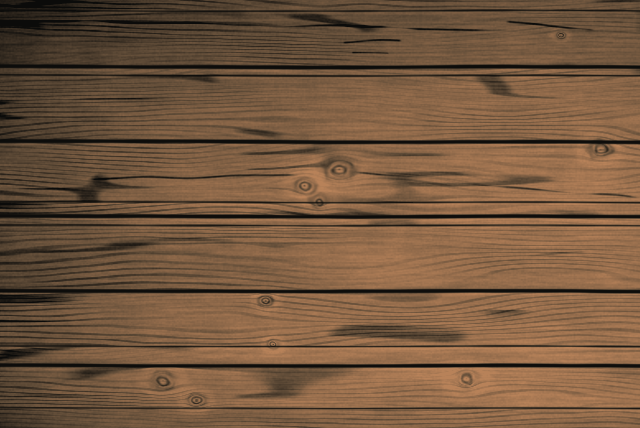
Write a WebGL 2 fragment shader that draws this texture.

```glsl
#version 300 es
precision highp float;
// Weathered brown timber boards with dark gaps, thin seams, knots and cracks.
uniform vec2 u_resolution;
out vec4 fragColor;

float hash(vec2 p) {
  return fract(sin(dot(p, vec2(127.1, 311.7))) * 43758.5453);
}

float noise(vec2 p) {
  vec2 i = floor(p), f = fract(p);
  f = f * f * (3.0 - 2.0 * f);
  return mix(mix(hash(i), hash(i + vec2(1, 0)), f.x),
             mix(hash(i + vec2(0, 1)), hash(i + vec2(1, 1)), f.x), f.y);
}

// Antialiased coverage of a line of the given half width.
float stroke(float dist, float halfWidth, float px) {
  return 1.0 - smoothstep(halfWidth - px, halfWidth + px, abs(dist));
}

vec3 woodColor(float tone) {
  vec3 shadow = vec3(0.045, 0.045, 0.04);
  vec3 brown = vec3(0.38, 0.30, 0.22);
  vec3 tan_ = vec3(0.72, 0.51, 0.35);
  return tone < 0.5 ? mix(shadow, brown, tone * 2.0) : mix(brown, tan_, tone * 2.0 - 1.0);
}

// Knots: center and radius.
const vec3 KNOTS[10] = vec3[10](
  vec3(0.793, 0.605, 0.024), vec3(0.711, 0.566, 0.017), vec3(0.746, 0.530, 0.015),
  vec3(1.402, 0.650, 0.019), vec3(0.381, 0.111, 0.019), vec3(0.459, 0.064, 0.014),
  vec3(1.090, 0.115, 0.020), vec3(0.621, 0.297, 0.012), vec3(0.639, 0.195, 0.010),
  vec3(1.309, 0.918, 0.008));

// Long cracks: start and end.
const vec4 CRACKS[6] = vec4[6](
  vec4(0.00, 0.955, 1.20, 0.932), vec4(1.18, 0.948, 1.39, 0.932),
  vec4(0.82, 0.597, 1.50, 0.537), vec4(0.80, 0.900, 0.94, 0.903),
  vec4(0.82, 0.876, 0.91, 0.873), vec4(0.20, 0.580, 0.70, 0.590));

// Height of the thin seam inside each row, from the bottom row up.
const float SEAMS[6] = float[6](0.43, 0.26, 0.88, 0.19, 0.885, 0.75);

void main() {
  vec2 p = gl_FragCoord.xy / u_resolution.y;
  float px = 1.0 / u_resolution.y;
  float across = gl_FragCoord.x / u_resolution.x;

  // Rows of boards, each split by a seam
  float pitch = 0.1747;
  float height = p.y + 0.0297 + 0.004 * (noise(vec2(p.x * 2.5, p.y * 3.0)) - 0.5);
  float row = clamp(floor(height / pitch), 0.0, 5.0);
  float inRow = height / pitch - row;
  float seamAt = SEAMS[int(row)];
  float board = row * 2.0 + step(seamAt, inRow);
  vec2 seed = vec2(board * 17.3, board * 7.7);

  // Grain flows around the knots
  float grainY = p.y;
  float knotShade = 0.0;
  for (int i = 0; i < 10; i++) {
    vec3 knot = KNOTS[i];
    vec2 q = p - knot.xy;
    q.x *= 0.75;
    float d = length(q) / knot.z;
    grainY -= q.y * 1.1 / (d * d + 0.4) * exp(-d * 0.15);
    float wobble = d + 0.5 * noise(p * 60.0 + float(i) * 9.0);
    float core = 1.0 - smoothstep(0.7, 1.2, wobble);
    knotShade += core * (0.14 + 0.22 * sin(wobble * 11.0));
    knotShade += 0.3 * exp(-pow((wobble - 1.25) * 4.5, 2.0)) * noise(p * 45.0 + 3.0);
    knotShade -= 0.09 * exp(-pow((d - 1.8) * 1.5, 2.0));
  }

  // Growth rings that close into long eyes
  float field = grainY * 480.0 + 34.0 * noise(vec2(p.x * 2.2, grainY * 14.0) + seed)
              + 3.0 * noise(vec2(p.x * 9.0, grainY * 50.0) + seed);
  float rings = smoothstep(0.1, 1.0, sin(field));
  float worn = smoothstep(0.3, 0.8, noise(vec2(p.x * 3.0, p.y * 16.0) + seed + 40.0));

  // Fine fibres and speckle
  float fibre = 0.6 * noise(vec2(p.x * 7.0, grainY * 210.0) + seed)
              + 0.4 * noise(vec2(p.x * 45.0, grainY * 300.0));
  float speckle = noise(p * 260.0);
  float blotch = noise(p * vec2(4.0, 9.0) + seed) * 0.6 + noise(p * vec2(14.0, 22.0)) * 0.4;

  // Light falls from the lower right
  float tone = 0.55 + 0.30 * across + 0.20 * (1.0 - p.y);
  tone -= 0.16 * pow(abs(2.0 * across - 1.1), 3.0) + 0.16 * pow(abs(2.0 * p.y - 0.9), 3.0);
  tone += 0.08 * (hash(seed) - 0.5) + 0.16 * (blotch - 0.5);
  tone += 0.20 * (fibre - 0.5) + 0.07 * (speckle - 0.5);
  tone -= rings * (0.05 + 0.24 * worn * (1.15 - 0.6 * across)) + knotShade;

  // Short checks along the grain
  float ridge = noise(vec2(p.x * 1.8, grainY * 26.0) + seed + 11.0) - 0.5;
  float broken = smoothstep(0.52, 0.75, noise(vec2(p.x * 6.0, p.y * 18.0) + seed));
  tone -= 0.38 * broken * (1.0 - smoothstep(0.02, 0.07, abs(ridge)));

  // Long cracks, tapering and partly closed
  for (int i = 0; i < 6; i++) {
    vec4 c = CRACKS[i];
    float t = (p.x - c.x) / (c.z - c.x);
    float y = mix(c.y, c.w, t) + 0.010 * (noise(vec2(p.x * 9.0, float(i) * 5.0)) - 0.5);
    float open = smoothstep(0.2, 0.6, noise(vec2(p.x * 14.0, float(i) * 3.0 + 0.5)));
    float inside = smoothstep(0.0, 0.06, t) * (1.0 - smoothstep(0.94, 1.0, t));
    tone -= 0.6 * inside * (0.25 + 0.75 * open) * stroke(p.y - y, 0.0005 + 0.0016 * open, px);
  }

  // Gaps and seams, with lit and shaded board edges
  float gapDist = (inRow - floor(inRow + 0.5)) * pitch;
  float seamDist = (inRow - seamAt) * pitch;
  float ragged = 0.0012 * noise(vec2(p.x * 12.0, row * 4.0));
  tone += 0.10 * exp(-pow((gapDist + 0.008) * 320.0, 2.0)) - 0.13 * exp(-abs(gapDist) * 130.0);
  tone += 0.07 * exp(-pow((seamDist + 0.005) * 400.0, 2.0));
  tone *= 1.0 - 0.88 * stroke(seamDist, 0.0012 + ragged, px);
  tone *= 1.0 - 0.98 * stroke(gapDist, 0.0036 + ragged, px);

  fragColor = vec4(woodColor(clamp(tone, 0.0, 1.0)), 1.0);
}
```
